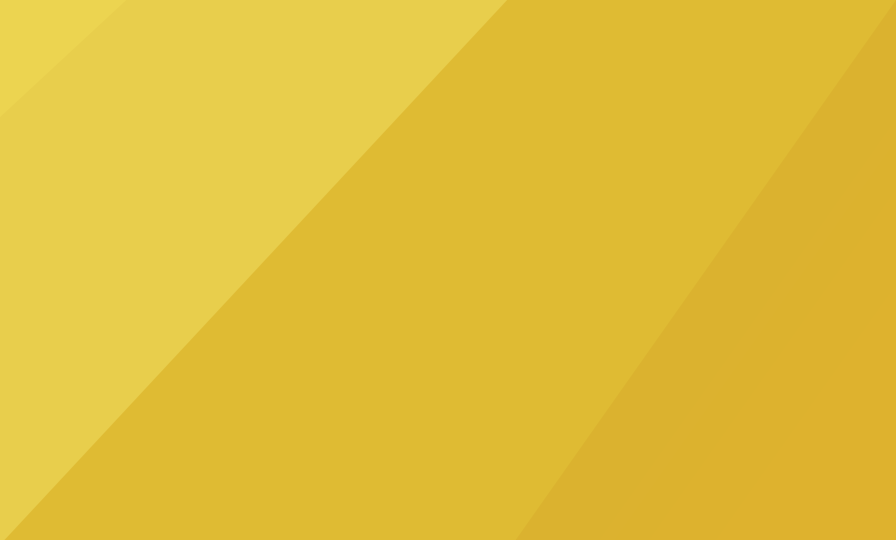
This background is drawn by a Shadertoy shader. Its source:

```glsl
// Flat golden background cut into four slanted bands, lightest at the upper left.

// Coverage of the area to the right of the line that rises from a to b.
float rightOf(vec2 uv, vec2 a, vec2 b) {
    vec2 scale = vec2(iResolution.x / iResolution.y, 1.0);
    vec2 along = normalize((b - a) * scale);
    float dist = dot((uv - a) * scale, vec2(along.y, -along.x));
    float pixel = 1.0 / iResolution.y;
    return smoothstep(-0.7 * pixel, 0.7 * pixel, dist);
}

void mainImage(out vec4 fragColor, in vec2 fragCoord) {
    vec2 uv = fragCoord / iResolution.xy;

    // Band colours, from the upper left corner to the lower right
    vec3 lemon = vec3(0.925, 0.831, 0.314);
    vec3 straw = vec3(0.910, 0.806, 0.298);
    vec3 gold = vec3(0.875, 0.733, 0.200);
    vec3 amber = mix(vec3(0.857, 0.700, 0.184), vec3(0.869, 0.698, 0.180),
                     smoothstep(0.0, 0.25, uv.x - 0.5755 - 0.4245 * uv.y));

    // Each slanted edge starts the next band
    vec3 color = lemon;
    color = mix(color, straw, rightOf(uv, vec2(0.0, 0.783), vec2(0.141, 1.0)));
    color = mix(color, gold, rightOf(uv, vec2(0.005, 0.0), vec2(0.566, 1.0)));
    color = mix(color, amber, rightOf(uv, vec2(0.5755, 0.0), vec2(1.0, 1.0)));

    fragColor = vec4(color, 1.0);
}
```
